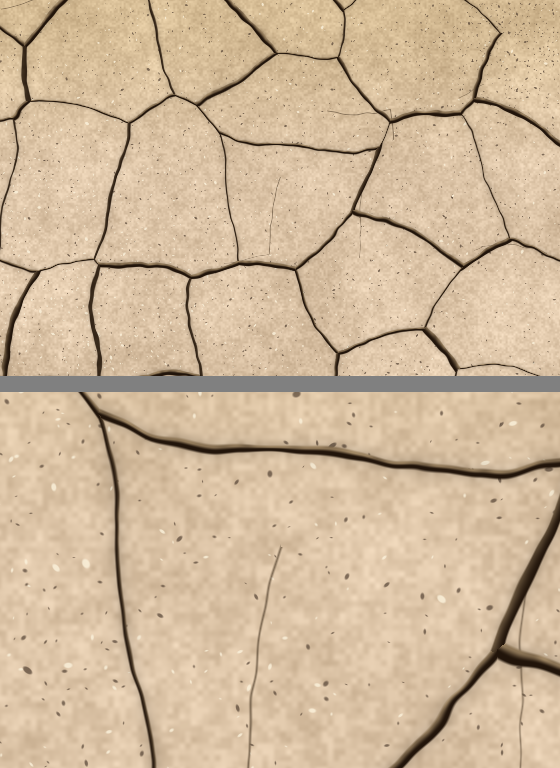
Top, the full canvas; bottom, a detail of the centre.
This texture is drawn by a WebGL 2 fragment shader. Its source:

```glsl
#version 300 es
precision highp float;
// Dry, cracked clay: a warped cellular pattern gives plates parted by cracks
// of varied width, with a lit upper wall and a dark floor. Noise mottles the
// clay; scattered ellipses make pale grit and dark crumbs.
uniform vec2 u_resolution;
out vec4 fragColor;

vec2 hash2(vec2 p) {
  vec3 q = fract(p.xyx * vec3(0.1031, 0.1030, 0.0973));
  q += dot(q, q.yzx + 33.33);
  return fract((q.xx + q.yz) * q.zy);
}

float valueNoise(vec2 p) {
  vec2 cell = floor(p), f = fract(p);
  f = f * f * (3.0 - 2.0 * f);
  float low = mix(hash2(cell).x, hash2(cell + vec2(1, 0)).x, f.x);
  float high = mix(hash2(cell + vec2(0, 1)).x, hash2(cell + vec2(1, 1)).x, f.x);
  return mix(low, high, f.y);
}

// Layered sines bend the straight cell borders; fine noise frays them.
vec2 bend(vec2 p) {
  vec2 q = p + 0.030 * sin(p.yx * 7.0 + vec2(0.6, 2.1));
  q += 0.009 * sin(q.yx * 21.0 + vec2(4.0, 1.3));
  vec2 fray = vec2(valueNoise(p * 38.0), valueNoise(p * 38.0 + 71.0));
  return q + 0.006 * (fray - 0.5);
}

vec2 cellPoint(vec2 id, float seed) {
  return id + 0.12 + 0.76 * hash2(id + seed);
}

// Nearest crack: x = distance beyond its rim, y = half width,
// z = position across it (positive on the upper side).
// Borders whose hash is below 'closed' stay shut.
vec3 crack(vec2 p, float scale, vec2 widths, float closed, float seed) {
  vec2 q = p * scale, base = floor(q), home = base, toHome = vec2(9.0);
  for (int j = -1; j <= 1; j++)
    for (int i = -1; i <= 1; i++) {
      vec2 id = base + vec2(i, j);
      vec2 r = cellPoint(id, seed) - q;
      if (dot(r, r) < dot(toHome, toHome)) { toHome = r; home = id; }
    }
  vec3 best = vec3(9.0, 1.0, 0.0);
  for (int j = -2; j <= 2; j++)
    for (int i = -2; i <= 2; i++) {
      if (i == 0 && j == 0) continue;
      vec2 id = home + vec2(i, j);
      vec2 r = cellPoint(id, seed) - q;
      vec2 normal = normalize(r - toHome);
      float dist = dot(0.5 * (r + toHome), normal) / scale;
      vec2 h = hash2(home + id + seed + 19.0);
      if (h.y < closed) continue;
      float width = mix(widths.x, widths.y, pow(h.x, 1.5));
      if (dist - width < best.x) best = vec3(dist - width, width, -normal.y * dist);
    }
  return best;
}

// Coverage of small tilted ellipses, at most one in each grid cell.
float specks(vec2 p, float scale, float density, float seed, float soft) {
  vec2 q = p * scale, id = floor(q);
  vec2 place = hash2(id + seed), kind = hash2(id + seed + 53.0);
  vec2 d = fract(q) - 0.3 - 0.4 * place;
  float a = 6.2832 * kind.y;
  d = mat2(cos(a), sin(a), -sin(a), cos(a)) * d;
  float radius = mix(0.06, 0.19, kind.x * kind.x);
  float edge = (length(d * vec2(1.0, 1.3 + place.x)) - radius) / scale;
  float present = step(hash2(id + seed + 97.0).x, density);
  return present * (1.0 - smoothstep(-soft, soft, edge));
}

vec3 clay(vec2 p, float height) {
  float tone = 0.49 + 0.30 * (valueNoise(p * 5.0) - 0.5)
             + 0.25 * (valueNoise(p * 17.0 + 8.0) - 0.5)
             + 0.28 * (valueNoise(p * 75.0) - 0.5)
             + 0.40 * (valueNoise(p * 190.0) - 0.5);
  vec3 color = mix(vec3(0.76, 0.66, 0.54), vec3(0.98, 0.89, 0.78), tone);
  return color * mix(vec3(1.0), vec3(0.97, 0.96, 0.89), smoothstep(0.5, 1.0, height));
}

void main() {
  vec2 uv = gl_FragCoord.xy / u_resolution;
  vec2 p = gl_FragCoord.xy / u_resolution.y;
  float soft = max(0.0013, 0.7 / u_resolution.y);
  vec3 color = clay(p, uv.y);

  // Grit gathers at the lower left, crumbs at the upper right.
  float patches = valueNoise(p * 6.0 + 31.0);
  float gritty = 0.05 + 0.45 * patches * smoothstep(0.9, 0.1, length(uv * vec2(1.3, 0.9)));
  float crumbly = 0.10 + 0.5 * patches * smoothstep(0.35, 0.0, distance(uv, vec2(0.95, 0.92)));
  for (int i = 0; i < 3; i++) {
    float k = float(i);
    float scale = 32.0 + 19.0 * k;
    float grit = specks(p, scale, gritty, 11.0 + 7.0 * k, soft);
    float crumb = specks(p + 0.37, scale + 9.0, crumbly, 140.0 + 13.0 * k, soft);
    color = mix(color, vec3(0.98, 0.94, 0.85), 0.85 * grit);
    color = mix(color, vec3(0.36, 0.29, 0.23), 0.75 * crumb);
  }

  // Hairlines: sparse open borders of a second pattern.
  vec2 q = bend(p);
  vec3 hair = crack(q + 0.21, 4.1, vec2(0.0002, 0.0011), 0.84, 60.0);
  float hairCover = 1.0 - smoothstep(-soft, soft, hair.x);
  color = mix(color, vec3(0.35, 0.28, 0.20), 0.75 * hairCover);

  // Main cracks: shaded rim, brown upper wall, dark floor.
  vec3 gap = crack(q, 3.1, vec2(0.0016, 0.0082), 0.04, 5.0);
  float width = gap.y * (0.75 + 0.5 * valueNoise(p * 30.0));
  float rim = gap.x + gap.y - width;
  color *= 1.0 - 0.13 * exp(-max(rim, 0.0) / 0.005);
  float wall = smoothstep(-0.25, 0.6, gap.z / width);
  wall *= 0.75 + 0.5 * valueNoise(p * 95.0);
  vec3 inside = mix(vec3(0.13, 0.08, 0.04), vec3(0.54, 0.45, 0.33), wall);
  color = mix(color, inside, 1.0 - smoothstep(-soft, soft, rim));

  fragColor = vec4(color, 1.0);
}
```
